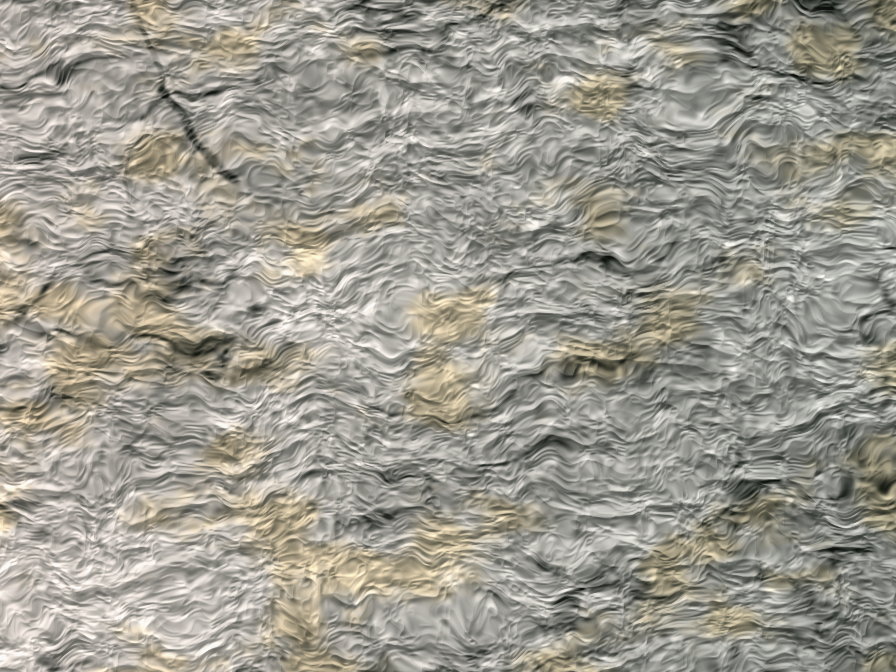
A WebGL 1 fragment shader for this texture:

```glsl
precision highp float;
uniform vec2 u_resolution;

float hash(vec2 cell) {
  vec3 q = fract(cell.xyx * 0.1031);
  q += dot(q, q.yzx + 33.33);
  return fract((q.x + q.y) * q.z);
}

float noise(vec2 p) {
  vec2 cell = floor(p);
  vec2 f = fract(p);
  f = f * f * (3.0 - 2.0 * f);
  float low = mix(hash(cell), hash(cell + vec2(1.0, 0.0)), f.x);
  float high = mix(hash(cell + vec2(0.0, 1.0)), hash(cell + 1.0), f.x);
  return mix(low, high, f.y);
}

float fbm(vec2 p) {
  float sum = 0.0;
  float weight = 0.5;
  for (int i = 0; i < 4; i++) {
    sum += weight * noise(p);
    p = mat2(1.6, 1.2, -1.2, 1.6) * p + 17.3;
    weight *= 0.5;
  }
  return sum / 0.9375;
}

// Bends the layers so that flakes curl and tilt
vec2 warp(vec2 p) {
  vec2 broad = vec2(noise(p * 9.0 + 3.1), noise(p * 9.0 + 41.7)) - 0.5;
  vec2 fine = vec2(noise(p * 34.0 + 7.9), noise(p * 34.0 + 63.2)) - 0.5;
  return p + 0.05 * broad + 0.017 * fine;
}

// Flat, creased flakes stacked along the bedding
float relief(vec2 p) {
  p = warp(p);
  float sum = 0.0;
  float weight = 0.5;
  vec2 scale = vec2(10.0, 21.0);
  for (int i = 0; i < 4; i++) {
    float tilt = 0.25 * sin(float(i) * 2.4 + 0.6);
    vec2 q = vec2(p.x, p.y - tilt * p.x) * scale + float(i) * 23.7;
    sum += weight * (1.0 - abs(2.0 * noise(q) - 1.0));
    scale *= 2.0;
    weight *= 0.6;
  }
  return sum;
}

// Shadowed gaps under broken ledges
float ledges(vec2 p) {
  vec2 q = warp(p);
  q.y -= 0.17 * q.x;
  float gap = abs(fbm(q * vec2(5.0, 12.0) + 5.0) - 0.5);
  float broken = smoothstep(0.48, 0.7, fbm(p * vec2(5.0, 8.0) + 29.0));
  return broken * smoothstep(0.055, 0.0, gap);
}

float crack(vec2 p, vec2 a, vec2 b, float width) {
  vec2 along = b - a;
  float t = clamp(dot(p - a, along) / dot(along, along), 0.0, 1.0);
  return smoothstep(width, width * 0.2, length(p - a - along * t));
}

void main() {
  vec2 p = gl_FragCoord.xy / u_resolution.y;
  float across = gl_FragCoord.x / u_resolution.x;

  // Light from above, slightly left
  float slope = 9.0 * (relief(p) - relief(p + vec2(-0.0012, 0.003)));
  float tone = 0.615 + 0.27 * slope / sqrt(1.0 + slope * slope);

  // Mineral grain and broad weathering
  tone += 0.24 * (noise(warp(p) * vec2(95.0, 150.0)) - 0.5);
  tone += 0.3 * (fbm(p * vec2(4.0, 7.0) + 11.0) - 0.5);
  tone += 0.07 - 0.13 * across;
  tone -= 0.06 * smoothstep(0.6, 1.0, across) * smoothstep(0.5, 1.0, p.y);

  // Pale quartz flecks
  float fleck = noise(warp(p) * vec2(42.0, 65.0) + 80.0);
  tone += 0.13 * smoothstep(0.72, 0.9, fleck);

  // Ledges, the slanting crack and the fault above it
  vec2 q = warp(p);
  tone -= 0.3 * ledges(p);
  tone -= 0.3 * crack(q, vec2(0.23, 0.86), vec2(0.36, 0.73), 0.009);
  tone -= 0.16 * crack(q, vec2(0.21, 1.02), vec2(0.23, 0.86), 0.008);
  tone -= 0.1 * crack(q, vec2(0.23, 0.86), vec2(0.17, 0.68), 0.006);

  vec3 shadowGrey = vec3(0.26, 0.27, 0.25);
  vec3 paleGrey = vec3(0.85, 0.83, 0.81);
  vec3 rock = mix(shadowGrey, paleGrey, (tone - 0.26) / 0.58);

  // Ochre stains, and a cool cast toward the right
  float stain = smoothstep(0.5, 0.75, fbm(p * vec2(9.0, 13.0) + 53.0));
  rock *= mix(vec3(1.0), vec3(1.06, 1.0, 0.87), stain);
  rock *= mix(vec3(1.015, 1.0, 0.99), vec3(0.97, 1.0, 0.995), across);

  gl_FragColor = vec4(clamp(rock, 0.06, 0.98), 1.0);
}
```
